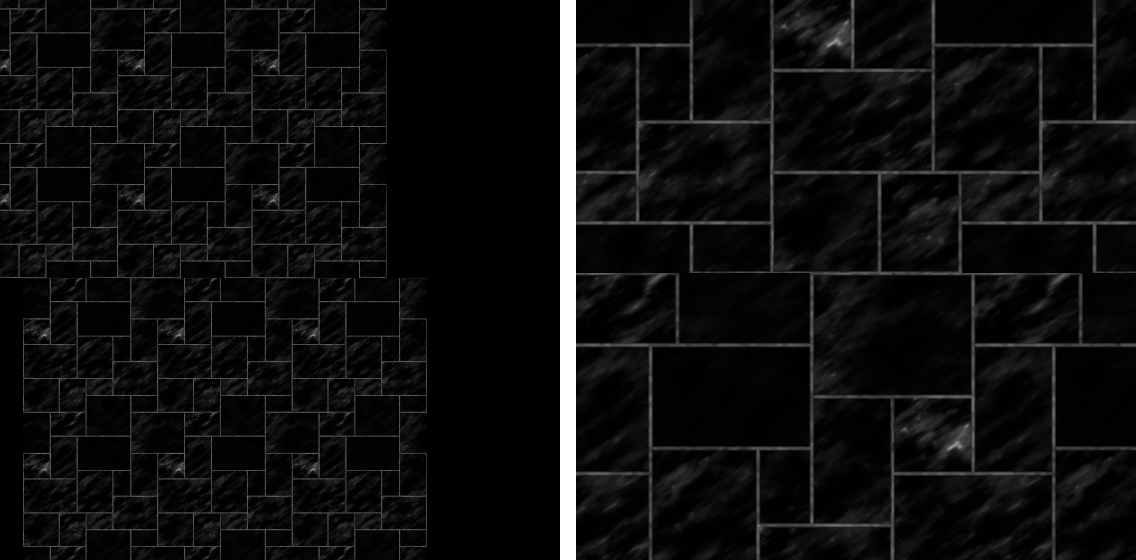
Left, the full canvas; right, a detail of the centre.
A three.js fragment shader for this texture map:

```glsl
// Dark slate paving on black: two offset bands, each three repeats wide, of a
// 15 by 16 cell holding fifteen rectangular slabs. Every slab gets its own
// streaked noise and brightness, and thin pale joints run between the slabs.
varying vec2 vUv;

#define PERIOD 0.24
#define REPEATS 3.0
#define SEAM 0.504
#define UPPER_LEFT -0.03
#define LOWER_LEFT 0.0417
#define JOINT_HALF 0.0002
#define JOINT_SOFT 0.0017
#define JOINT_TONE 0.38
#define STREAK_TONE 0.19
#define FLECK_TONE 0.30
#define STREAK_ANGLE 0.6
#define BASE_TONE 0.005

const vec2 GRID = vec2(15.0, 16.0);

// Properties of the slab under the current point, in canvas units
vec2 slabPos = vec2(0.0);
vec2 slabSize = vec2(0.0);
float slabLevel = 0.5;
float slabWear = 0.0;
float slabSeed = 0.0;

float hash(vec2 p) {
  vec3 q = fract(vec3(p.xyx) * 0.1031);
  q += dot(q, q.yzx + 33.33);
  return fract((q.x + q.y) * q.z);
}

float noise(vec2 p) {
  vec2 i = floor(p);
  vec2 f = fract(p);
  f = f * f * (3.0 - 2.0 * f);
  return mix(mix(hash(i), hash(i + vec2(1.0, 0.0)), f.x),
             mix(hash(i + vec2(0.0, 1.0)), hash(i + 1.0), f.x), f.y);
}

float fbm(vec2 p) {
  float sum = 0.0;
  float weight = 0.5;
  for (int i = 0; i < 4; i++) {
    sum += weight * noise(p);
    p = p * 1.9 + 17.3;
    weight *= 0.58;
  }
  return sum / 1.06;
}

// Select a slab: corner and size in grid steps, brightness, wear at the left
void slab(vec2 cell, vec4 rect, float level, float wear) {
  vec2 local = mod(cell - rect.xy, GRID);
  if (local.x < rect.z && local.y < rect.w) {
    slabPos = local / GRID * PERIOD;
    slabSize = rect.zw / GRID * PERIOD;
    slabLevel = level;
    slabWear = wear;
    slabSeed = 40.0 + 200.0 * hash(rect.xy + 3.7);
  }
}

void laySlabs(vec2 c) {
  slab(c, vec4(12.0, 0.0, 6.0, 4.9), 0.30, 1.0);
  slab(c, vec4(3.0, 0.0, 4.0, 2.85), 2.10, 0.0);
  slab(c, vec4(7.0, 14.0, 5.0, 4.85), 0.25, 0.0);
  slab(c, vec4(6.0, 2.85, 6.0, 4.1), 0.08, 0.0);
  slab(c, vec4(3.0, 2.85, 3.0, 5.1), 0.55, 0.0);
  slab(c, vec4(0.0, 4.9, 3.0, 3.05), 1.40, 0.0);
  slab(c, vec4(12.0, 4.9, 3.0, 5.1), 0.75, 0.0);
  slab(c, vec4(0.0, 7.95, 6.0, 4.05), 0.95, 0.0);
  slab(c, vec4(6.0, 6.95, 4.0, 5.05), 0.95, 0.0);
  slab(c, vec4(10.0, 6.95, 2.0, 3.05), 0.60, 0.0);
  slab(c, vec4(10.0, 10.0, 5.0, 4.0), 0.65, 1.3);
  slab(c, vec4(0.0, 12.0, 4.0, 4.0), 0.60, 0.0);
  slab(c, vec4(4.0, 12.0, 3.0, 4.0), 0.90, 0.0);
  slab(c, vec4(7.0, 12.0, 3.0, 2.0), 0.80, 0.0);
  slab(c, vec4(12.0, 14.0, 3.0, 2.0), 0.30, 0.0);
}

// Diagonal streaks and flecks, fading in and out across the slab
float stone() {
  float c = cos(STREAK_ANGLE);
  float s = sin(STREAK_ANGLE);
  vec2 grain = vec2(c * slabPos.x - s * slabPos.y, s * slabPos.x + c * slabPos.y);
  float patches = 0.25 + 1.1 * noise(slabPos * 32.0 + slabSeed);
  float streaks = smoothstep(0.36, 0.86, fbm(grain * vec2(48.0, 135.0) + slabSeed));
  float flecks = pow(noise(grain * vec2(190.0, 360.0) + slabSeed), 7.0);
  float worn = slabWear * exp(-slabPos.x / 0.014);
  float level = slabLevel + worn;
  return level * patches * (STREAK_TONE * streaks + FLECK_TONE * flecks * streaks);
}

void main() {
  // Band and position in its repeating cell, counted down from the seam
  float left = vUv.y > SEAM ? UPPER_LEFT : LOWER_LEFT;
  vec2 band = vec2(vUv.x - left, SEAM - vUv.y);
  vec2 cell = fract(band / PERIOD) * GRID;
  laySlabs(cell);

  // Joints, with uneven brightness along their length
  vec2 side = min(slabPos, slabSize - slabPos);
  float joint = 1.0 - smoothstep(JOINT_HALF, JOINT_HALF + JOINT_SOFT, min(side.x, side.y));
  float jointWear = 0.4 + 0.4 * noise(cell * 0.55 + 9.0) + 0.4 * noise(cell * 5.0);
  float tone = max(BASE_TONE + stone(), joint * JOINT_TONE * jointWear);

  // Black outside the three repeats
  float width = PERIOD * REPEATS;
  float inside = smoothstep(-0.001, 0.0005, band.x) * smoothstep(-0.001, 0.0005, width - band.x);
  gl_FragColor = vec4(vec3(tone * inside), 1.0);
}
```
